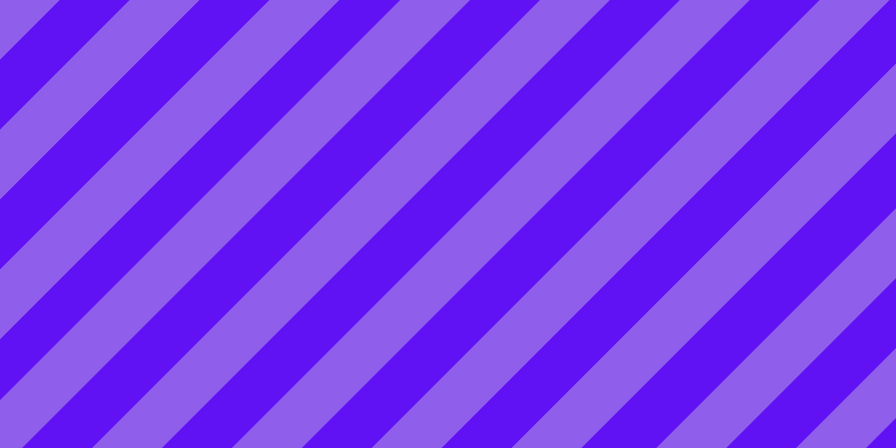
This pattern is drawn by a WebGL 1 fragment shader. Its source:

```glsl
precision highp float;

// Diagonal two-tone stripes at 45 degrees, of equal light and dark width.
// A folded distance to the stripe edge gives the bands, and two phase slips
// make one dark band slightly narrower and another slightly wider.

uniform vec2 u_resolution;

// Signed distance along the diagonal axis to a stripe edge, positive in light
float stripeDistance(float along, float period) {
    float phase = fract(along / period + 0.25);
    return (0.25 - abs(phase - 0.5)) * period;
}

void main() {
    // Canvas heights, with the diagonal measured from the upper left corner
    vec2 p = gl_FragCoord.xy / u_resolution.y;
    float diagonal = p.x + 1.0 - p.y;

    // Phase slips hidden inside two dark bands
    float slip = 0.0203 * (1.0 - step(0.823, diagonal))
               + 0.0112 * step(2.380, diagonal);
    float d = stripeDistance(diagonal - 0.8932 - slip, 0.3121);

    // Edge smoothing about one pixel wide across the slanted edge
    float edge = 0.75 / u_resolution.y;
    float light = smoothstep(-edge, edge, d);

    vec3 violet = vec3(0.38, 0.07, 0.96);
    vec3 lavender = vec3(0.56, 0.37, 0.92);
    gl_FragColor = vec4(mix(violet, lavender, light), 1.0);
}
```
